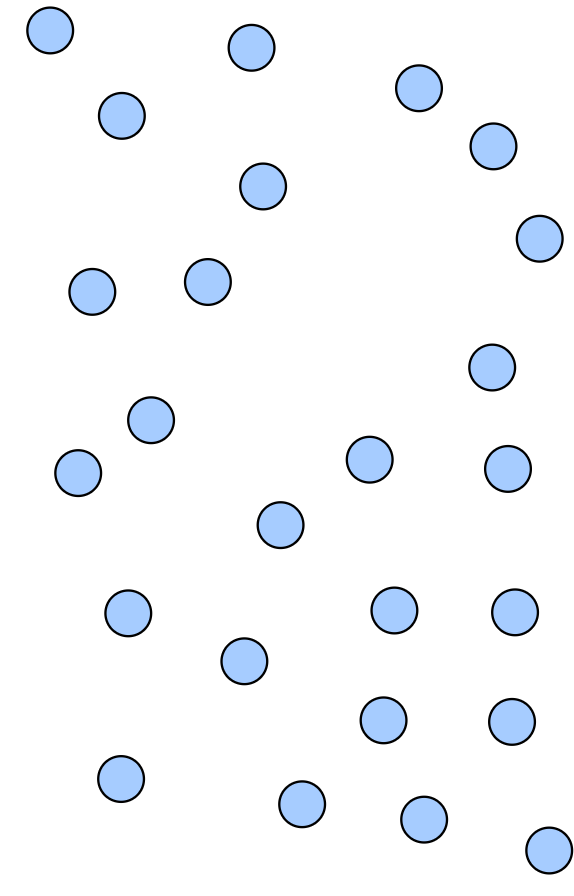
This pattern is drawn by a Shadertoy shader. Its source:

```glsl
// Scattered pale blue discs with thin black outlines on white, denser towards the top.

const int DISC_COUNT = 25;
const int MAX_TRIES = 90;

// Lengths are fractions of the canvas height.
const float OUTER_RADIUS = 0.0268;
const float OUTLINE_WIDTH = 0.0026;
const float MIN_SPACING = 0.094;
const float TOP_BIAS = 1.3;
const float SEED = 17.0;

const vec3 PAPER = vec3(1.0);
const vec3 DISC_BLUE = vec3(0.65, 0.80, 1.0);
const vec3 OUTLINE = vec3(0.0);

// Two random values in 0..1 from one number, without sine.
vec2 hash2(float n) {
    vec3 p = fract(vec3(n) * vec3(0.1031, 0.1030, 0.0973));
    p += dot(p, p.yzx + 33.33);
    return fract((p.xx + p.yz) * p.zy);
}

// Candidate centre that keeps its whole disc inside the canvas.
vec2 candidateCentre(float n, vec2 canvas, float margin) {
    vec2 h = hash2(n);
    h.y = 1.0 - pow(h.y, TOP_BIAS);
    return mix(vec2(margin), canvas - margin, h);
}

// Distance to the nearest centre, placing discs by dart throwing.
float nearestCentre(vec2 p, vec2 canvas, float margin, float spacing) {
    vec2 centres[DISC_COUNT];
    int placed = 0;
    float nearest = 10.0;
    for (int i = 0; i < MAX_TRIES; i++) {
        if (placed == DISC_COUNT) break;
        vec2 c = candidateCentre(SEED + float(i) * 7.31, canvas, margin);
        bool isFree = true;
        for (int j = 0; j < placed; j++) {
            if (distance(c, centres[j]) < spacing) {
                isFree = false;
                break;
            }
        }
        if (isFree) {
            centres[placed] = c;
            placed++;
            nearest = min(nearest, distance(p, c));
        }
    }
    return nearest;
}

// Antialiased coverage of a shape with signed distance d.
float coverage(float d, float pixel) {
    return clamp(0.5 - d / pixel, 0.0, 1.0);
}

void mainImage(out vec4 fragColor, in vec2 fragCoord) {
    float pixel = 1.0 / iResolution.y;
    vec2 canvas = iResolution.xy * pixel;
    float d = nearestCentre(fragCoord * pixel, canvas, OUTER_RADIUS, MIN_SPACING);

    // Outline disc first, then the fill inside it.
    vec3 color = mix(PAPER, OUTLINE, coverage(d - OUTER_RADIUS, pixel));
    color = mix(color, DISC_BLUE, coverage(d - OUTER_RADIUS + OUTLINE_WIDTH, pixel));
    fragColor = vec4(color, 1.0);
}
```
